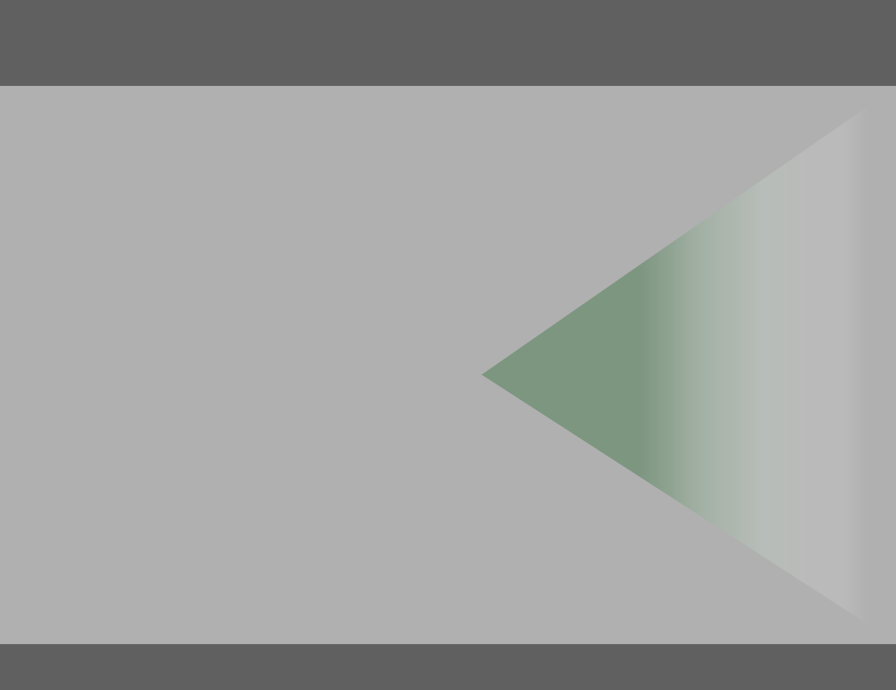
Give the GLSL for this background, as a Shadertoy shader.

```glsl
// Draws a grey panel between two dark bars, with a green wedge fading to the right.

const vec3 PANEL_GREY = vec3(0.69);
const vec3 BAR_GREY   = vec3(0.376);
const vec3 WEDGE_GREEN = vec3(0.490, 0.588, 0.502);
const vec3 SAGE       = vec3(0.635, 0.690, 0.643);
const vec3 PALE_SAGE  = vec3(0.718, 0.741, 0.720);
const vec3 PALE_GREY  = vec3(0.730);

// Linear 0..1 progress of x from a to b.
float ramp(float a, float b, float x) {
    return clamp((x - a) / (b - a), 0.0, 1.0);
}

// Antialiased coverage, positive inside, one pixel wide.
float coverage(float dist, float pixel) {
    return clamp(dist / pixel + 0.5, 0.0, 1.0);
}

// Signed distance inside a wedge opening right; slopes are (upper, lower).
float wedgeDistance(vec2 p, vec2 apex, vec2 slopes) {
    vec2 d = p - apex;
    float upper = (slopes.x * d.x - d.y) / length(vec2(slopes.x, 1.0));
    float lower = (slopes.y * d.x + d.y) / length(vec2(slopes.y, 1.0));
    return min(upper, lower);
}

// Horizontal colour stops, from solid green to the panel grey.
vec3 wedgeColor(float x) {
    vec3 color = mix(WEDGE_GREEN, SAGE, ramp(0.714, 0.780, x));
    color = mix(color, PALE_SAGE, ramp(0.780, 0.850, x));
    color = mix(color, PALE_GREY, ramp(0.850, 0.905, x));
    return mix(color, PANEL_GREY, ramp(0.940, 0.970, x));
}

void mainImage(out vec4 fragColor, in vec2 fragCoord) {
    vec2 uv = fragCoord / iResolution.xy;
    float pixel = 1.0 / iResolution.y;

    // Distances are in canvas heights, with slopes kept relative to the canvas.
    float aspect = iResolution.x / iResolution.y;
    vec2 p = vec2(uv.x * aspect, uv.y);
    vec2 apex = vec2(0.5375 * aspect, 0.457);
    vec2 slopes = vec2(0.902, 0.839) / aspect;

    // Panel and fading wedge
    float wedge = coverage(wedgeDistance(p, apex, slopes), pixel);
    vec3 color = mix(PANEL_GREY, wedgeColor(uv.x), wedge);

    // Top and bottom bars
    float bars = coverage(max(uv.y - 0.8755, 0.0665 - uv.y), pixel);
    color = mix(color, BAR_GREY, bars);

    fragColor = vec4(color, 1.0);
}
```
